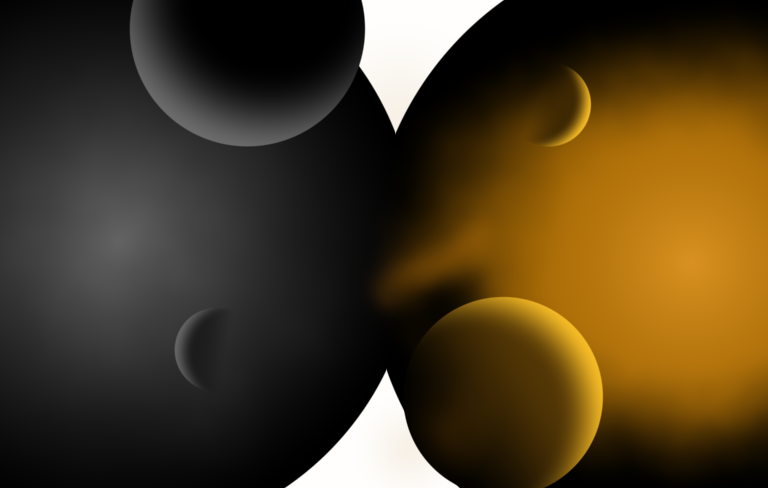
Reproduce this background procedurally as a WebGL 2 fragment shader.

```glsl
#version 300 es
precision highp float;
// Two huge glowing discs, grey and amber, meet over a white ground.
// Radial falloffs light them, gradient noise frays the amber smoke,
// and four rim-lit spheres float on top. Unit: canvas height.

uniform vec2 u_resolution;
out vec4 fragColor;

// Layout: centre x, centre y, radius
const vec3 GREY_DISC = vec3(0.241, 0.506, 0.611);
const vec3 AMBER_DISC = vec3(1.417, 0.461, 0.662);
const vec3 TOP_BALL = vec3(0.507, 0.941, 0.241);
const vec3 GOLD_BALL = vec3(1.031, 0.187, 0.2045);
const vec3 GOLD_MOON = vec3(1.125, 0.786, 0.086);
const vec3 GREY_MOON = vec3(0.444, 0.283, 0.086);

// Colours
const vec3 PAPER = vec3(1.0, 0.998, 0.992);
const vec3 CREAM = vec3(0.95, 0.91, 0.85);
const vec3 GREY_LIGHT = vec3(0.405);
const vec3 AMBER = vec3(0.66, 0.42, 0.02);
const vec3 AMBER_CORE = vec3(0.85, 0.57, 0.13);
const vec3 SMOKE = vec3(0.33, 0.20, 0.015);
const vec3 GOLD_RIM = vec3(0.97, 0.74, 0.15);
const vec3 GOLD_BODY = vec3(0.32, 0.21, 0.02);
const vec3 MOON_BODY = vec3(0.24, 0.155, 0.01);

// Smoke
const float SMOKE_SCALE = 5.0;
const float SMOKE_WARP = 0.075;

vec2 hashGradient(vec2 cell) {
    vec2 h = vec2(dot(cell, vec2(127.1, 311.7)), dot(cell, vec2(269.5, 183.3)));
    return 2.0 * fract(sin(h) * 43758.5) - 1.0;
}

float gradientNoise(vec2 p) {
    vec2 i = floor(p), f = fract(p);
    vec2 w = f * f * f * (f * (f * 6.0 - 15.0) + 10.0);
    vec2 e = vec2(1.0, 0.0);
    float low = mix(dot(hashGradient(i), f), dot(hashGradient(i + e.xy), f - e.xy), w.x);
    float high = mix(dot(hashGradient(i + e.yx), f - e.yx), dot(hashGradient(i + 1.0), f - 1.0), w.x);
    return mix(low, high, w.y);
}

float fbm(vec2 p) {
    float sum = 0.0, amp = 0.6;
    for (int k = 0; k < 3; k++) {
        sum += amp * gradientNoise(p);
        p = p * 2.03 + 7.1;
        amp *= 0.45;
    }
    return sum;
}

float puff(vec2 p, vec2 centre, float size) {
    vec2 d = (p - centre) / size;
    return exp(-dot(d, d));
}

float segmentDistance(vec2 p, vec2 a, vec2 b) {
    vec2 pa = p - a, ba = b - a;
    return length(pa - ba * clamp(dot(pa, ba) / dot(ba, ba), 0.0, 1.0));
}

// Antialiased coverage of a disc
float disc(vec2 p, vec3 c) {
    float px = 1.0 / u_resolution.y;
    return smoothstep(px, -px, length(p - c.xy) - c.z);
}

vec3 greyLight(vec2 p, float n) {
    vec2 d = p - GREY_DISC.xy;
    float t = length(d * vec2(1.0, 1.06)) / GREY_DISC.z;
    float haze = 0.05 * puff(p, vec2(0.44, 0.15), 0.09) + 0.03 * puff(p, vec2(0.66, 0.33), 0.1);
    return GREY_LIGHT * pow(max(1.0 - t, 0.0), 1.35) * (1.0 + 0.2 * n) + haze * (0.6 + n);
}

vec3 amberLight(vec2 p, vec2 warped) {
    vec2 d = warped - AMBER_DISC.xy;
    d *= vec2(0.8, d.y < 0.0 ? 1.13 : 1.0);
    float body = smoothstep(0.54, 0.22, length(d));
    body *= 1.0 - 0.85 * puff(warped, vec2(0.91, 0.362), 0.085);
    float core = pow(max(1.0 - distance(p, AMBER_DISC.xy) / 0.36, 0.0), 1.5);
    float wisp = segmentDistance(warped, vec2(0.785, 0.405), vec2(0.97, 0.5)) / 0.045;
    float streak = exp(-wisp * wisp) * smoothstep(0.70, 0.88, p.x);
    return mix(AMBER, AMBER_CORE, core) * body + SMOKE * streak * (1.0 - body);
}

// Ball lit on the side of dir; farOpacity lets its shadow side dissolve
vec3 ball(vec3 base, vec2 p, vec3 c, vec2 dir, vec3 body, vec3 rim, vec2 rimRange, float farOpacity) {
    vec2 q = (p - c.xy) / c.z;
    float facing = dot(q, dir);
    float edge = smoothstep(rimRange.x, rimRange.y, length(q + 0.4 * dir));
    vec3 shade = body * smoothstep(-0.9, 0.5, facing) + (rim - body) * pow(edge, 1.4);
    float cover = disc(p, c) * mix(farOpacity, 1.0, smoothstep(-0.3, 0.5, facing));
    return mix(base, shade, cover);
}

void main() {
    vec2 p = gl_FragCoord.xy / u_resolution.y;
    float n = fbm(p * SMOKE_SCALE);
    vec2 warped = p + SMOKE_WARP * vec2(n, fbm(p * SMOKE_SCALE + 31.7));

    // Ground with faint cream glows in the two notches
    float tint = puff(p, vec2(0.82, 0.76), 0.12) + puff(p, vec2(0.84, 0.08), 0.07);
    vec3 color = mix(PAPER, CREAM, 0.6 * min(tint, 1.0));

    // Overlapping discs add their light
    float grey = disc(p, GREY_DISC), amber = disc(p, AMBER_DISC);
    vec3 light = greyLight(p, n) * grey + amberLight(p, warped) * max(amber, grey);
    color = mix(color, light, max(grey, amber));

    // Spheres
    color = ball(color, p, TOP_BALL, vec2(-0.5, -0.866), vec3(0.0), vec3(0.43), vec2(0.62, 1.45), 1.0);
    color = ball(color, p, GREY_MOON, vec2(-0.98, 0.2), vec3(0.11), vec3(0.40), vec2(0.9, 1.42), 0.0);
    color = ball(color, p, GOLD_MOON, vec2(0.92, -0.39), MOON_BODY, GOLD_RIM, vec2(0.9, 1.42), 0.0);
    color = ball(color, p, GOLD_BALL, vec2(0.85, 0.53), GOLD_BODY, GOLD_RIM, vec2(0.82, 1.42), 1.0);
    color += 0.4 * SMOKE * puff(warped, vec2(0.93, 0.13), 0.075) * disc(p, GOLD_BALL);

    fragColor = vec4(clamp(color, 0.0, 1.0), 1.0);
}
```
